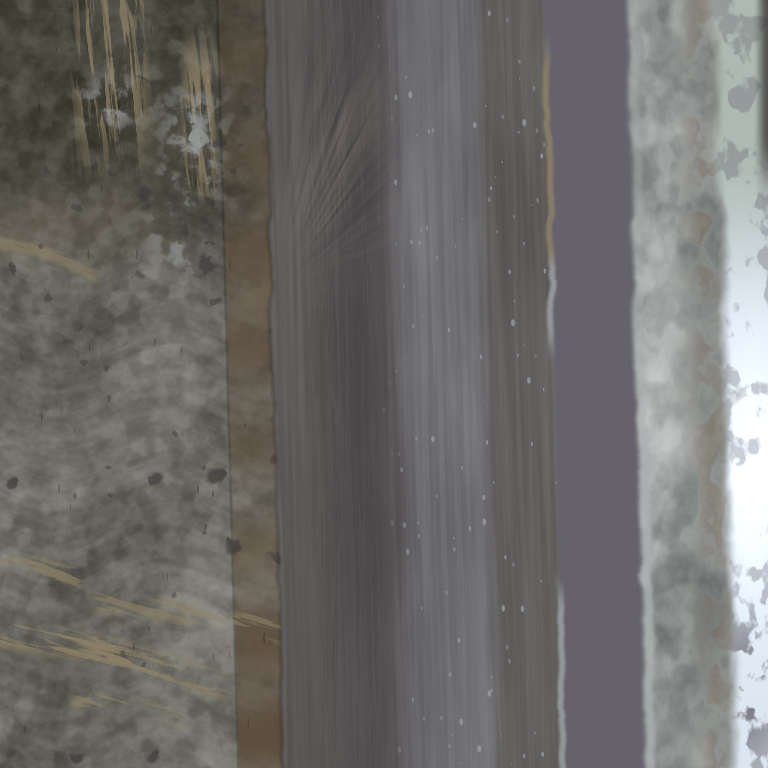
Write a three.js fragment shader that draws this texture.

```glsl
varying vec2 vUv;

const float LEAN = 0.027; // sideways drift of the uprights
const float SEAM = 0.283;
const float WALL_END = 0.343;
const float COLUMN_END = 0.709;
const float PANEL_END = 0.815;
const float PLASTER_END = 0.932;
const vec3 WALL_DARK = vec3(0.285, 0.28, 0.245);
const vec3 WALL_LIGHT = vec3(0.43, 0.425, 0.395);
const vec3 RUST = vec3(0.36, 0.3, 0.235);
const vec3 TAN = vec3(0.56, 0.51, 0.4);
const vec3 CHALK = vec3(0.62, 0.64, 0.65);
const vec3 STAIN = vec3(0.23, 0.22, 0.22);
const vec3 STEEL_EDGE = vec3(0.365, 0.35, 0.345);
const vec3 STEEL_DARK = vec3(0.325, 0.31, 0.315);
const vec3 STEEL_LIGHT = vec3(0.455, 0.455, 0.47);
const vec3 PANEL = vec3(0.395, 0.385, 0.425);
const vec3 PLASTER = vec3(0.55, 0.565, 0.555);
const vec3 GLARE = vec3(0.86, 0.9, 0.94);

vec2 hash2(vec2 p) {
  return fract(sin(vec2(dot(p, vec2(127.1, 311.7)), dot(p, vec2(269.5, 183.3)))) * 43758.5);
}

// Cellular noise with blended cell values
float cells(vec2 p) {
  vec2 base = floor(p);
  float sum = 0.0, total = 0.0;
  for (int j = -1; j <= 1; j++)
    for (int i = -1; i <= 1; i++) {
      vec2 id = base + vec2(float(i), float(j)), h = hash2(id), d = id + h - p;
      float w = exp(-7.0 * dot(d, d));
      sum += w * fract(h.x * 7.3 + h.y * 5.1);
      total += w;
    }
  return sum / total;
}

float layers(vec2 p) {
  float sum = 0.0, amp = 0.53;
  for (int i = 0; i < 4; i++) {
    sum += amp * cells(p);
    p = mat2(1.6, 1.2, -1.2, 1.6) * p + 7.3;
    amp *= 0.5;
  }
  return clamp(sum * 1.7 - 0.35, 0.0, 1.0);
}

// Round marks in a share of the cells
float flecks(vec2 p, float share, float size) {
  vec2 id = floor(p), h = hash2(id + 31.0);
  float r = size * (0.4 + 0.6 * h.y), d = length(p - id - 0.3 - 0.4 * h);
  return step(hash2(id + 5.0).x, share) * (1.0 - smoothstep(0.5 * r, r, d));
}

float band(float x, float a, float b, float soft) {
  return smoothstep(a - soft, a + soft, x) * (1.0 - smoothstep(b - soft, b + soft, x));
}

float blob(vec2 p, float x, float y, float w, float h) {
  vec2 d = (p - vec2(x, y)) / vec2(w, h);
  return exp(-dot(d, d));
}

// Arched, sloping smear
float smear(vec2 p, float x0, float x1, float y, float slope, float width) {
  float t = (p.x - x0) / (x1 - x0);
  float mid = y - slope * (p.x - x0) + 0.012 * sin(3.14 * t);
  return band(t, 0.03, 0.97, 0.06) * (1.0 - smoothstep(0.3, 1.0, abs(p.y - mid) / width));
}

vec3 wall(vec2 p, float u) {
  float cloud = layers(p * 9.0), grit = layers(p * 55.0);
  float ripple = layers(vec2(p.x * 12.0, p.y * 65.0 + 1.5 * sin(p.x * 22.0)));
  float grain = layers(vec2(p.x * 12.0, (p.y + 0.28 * p.x) * 110.0));
  float scrape = layers(vec2(p.x * 130.0 + p.y * 14.0, p.y * 9.0));
  float lit = 1.0 - smoothstep(0.58, 0.9, p.y);
  vec3 c = mix(WALL_DARK, WALL_LIGHT, lit * (0.8 + 0.2 * smoothstep(0.0, 0.3, p.y)));
  c += 0.12 * (cloud - 0.5) + 0.1 * (grit - 0.5) + 0.07 * lit * (ripple - 0.5);
  c = mix(c, RUST, 0.45 * blob(p, 0.1, 0.73, 0.2, 0.07) * cloud);
  // Seam and rusty strip
  float rusty = 0.35 + 0.35 * sin(p.y * 19.0 + 1.0) * sin(p.y * 31.0) + 0.3 * cloud;
  c = mix(c, RUST, smoothstep(SEAM - 0.001, SEAM + 0.003, u) * rusty);
  c *= 1.0 - 0.28 * band(u, SEAM - 0.001, SEAM + 0.001, 0.002);
  // Scraped paint and chalky bloom
  float high = band(p.x, 0.1, 0.19, 0.02) * smoothstep(0.74, 0.87, p.y)
    + band(p.x, 0.24, 0.28, 0.01) * band(p.y, 0.75, 0.94, 0.04);
  c = mix(c, TAN, 0.75 * high * smoothstep(0.48, 0.75, scrape));
  float bloom = blob(p, 0.145, 0.865, 0.04, 0.03) + blob(p, 0.252, 0.81, 0.035, 0.075)
    + 0.6 * blob(p, 0.23, 0.69, 0.035, 0.06);
  c = mix(c, CHALK, 0.8 * bloom * smoothstep(0.42, 0.75, grit * 0.7 + cloud * 0.3));
  // Tan smears
  float paint = smear(p, -0.03, 0.3, 0.178, 0.23, 0.026)
    + 0.7 * smear(p, 0.12, 0.3, 0.215, 0.22, 0.022) + 0.8 * smear(p, -0.03, 0.11, 0.255, 0.08, 0.018)
    + 0.8 * smear(p, 0.09, 0.24, 0.085, 0.17, 0.014) + 0.7 * smear(p, 0.3, 0.37, 0.185, 0.2, 0.022)
    + 0.7 * smear(p, -0.03, 0.13, 0.685, 0.3, 0.012);
  c = mix(c, TAN, 0.85 * min(paint, 1.0) * smoothstep(0.38, 0.6, grain));
  // Dark spots and drips
  vec2 q = p + 0.016 * (vec2(grit, cloud) - 0.5);
  float spots = flecks(q * 11.0 + 0.4, 0.4, 0.17) + 0.7 * flecks(q * 24.0, 0.18, 0.2);
  c = mix(c, STAIN, 0.65 * min(spots, 1.0));
  return c * (1.0 - 0.2 * flecks(p * vec2(48.0, 10.0), 0.25, 0.09));
}

vec3 column(vec2 p, float u) {
  float brush = layers(vec2(u * 190.0, p.y * 4.0)), haze = layers(vec2(u * 13.0, p.y * 4.0));
  vec3 c = mix(STEEL_EDGE, STEEL_DARK, smoothstep(0.36, 0.46, u));
  c = mix(c, STEEL_LIGHT, smoothstep(0.475, 0.54, u) * (0.73 + 0.3 * haze));
  c = mix(c, STEEL_EDGE, 0.8 * smoothstep(0.605, 0.635, u));
  c += 0.05 * (brush - 0.5) + 0.035 * (haze - 0.5);
  c *= 1.0 - 0.12 * band(u, 0.39, 0.48, 0.02) * smoothstep(0.55, 0.75, brush);
  // Fanned brush marks
  vec2 q = p - vec2(0.36, 0.62);
  float fan = layers(vec2(atan(q.y, q.x) * 35.0, length(q) * 7.0));
  c += vec3(0.12, 0.11, 0.085) * blob(p, 0.44, 0.81, 0.06, 0.13) * (fan - 0.3);
  // Pale flecks
  float chips = flecks(vec2(u * 48.0, p.y * 27.0), 0.11, 0.17)
    + 0.6 * flecks(vec2(u * 90.0, p.y * 55.0), 0.06, 0.24);
  return mix(c, CHALK, 0.7 * min(chips, 1.0) * smoothstep(0.47, 0.53, u));
}

vec3 plaster(vec2 p, float u) {
  float mottle = layers(p * vec2(34.0, 26.0)), cloud = layers(p * vec2(12.0, 7.0));
  vec3 c = PLASTER + 0.17 * (mottle - 0.5) + 0.13 * (cloud - 0.5);
  c = mix(c, RUST, 0.4 * band(u, 0.89, 0.93, 0.02) * smoothstep(0.35, 0.75, mottle));
  c += 0.1 * blob(p, 0.85, 0.5, 0.03, 0.18);
  // Bright edge with worn patches
  vec3 glow = mix(GLARE, vec3(0.68, 0.73, 0.7), smoothstep(0.56, 0.82, p.y));
  glow += 0.16 * blob(p, 0.98, 0.39, 0.06, 0.17);
  float worn = smoothstep(0.5, 0.75, mottle) * (0.35 + 0.5 * blob(p, 0.97, 0.1, 0.04, 0.08));
  glow = mix(glow, PANEL, worn);
  c = mix(c, glow, smoothstep(-0.008, 0.012, u - PLASTER_END + 0.018 * (cloud - 0.5)));
  return mix(c, STAIN, 0.8 * smoothstep(0.98, 1.0, p.x) * smoothstep(0.72, 0.83, p.y));
}

void main() {
  vec2 p = vUv;
  float u = p.x - LEAN * (1.0 - p.y);
  float e = u + 0.006 * (layers(vec2(3.0, p.y * 22.0)) - 0.5);
  vec3 c;
  if (u < COLUMN_END + 0.015) {
    c = mix(column(p, u), PANEL, smoothstep(-0.004, 0.004, u - COLUMN_END));
    if (u < WALL_END + 0.01) c = mix(wall(p, u), c, smoothstep(-0.002, 0.002, e - WALL_END));
    c *= 1.0 - 0.16 * band(e, WALL_END - 0.003, WALL_END + 0.002, 0.003);
  } else {
    c = mix(PANEL, plaster(p, u), smoothstep(-0.006, 0.006, e - PANEL_END));
  }
  // Pale rims beside the panel
  float worn = band(p.y, 0.55, 0.93, 0.03) + 1.0 - smoothstep(0.2, 0.26, p.y);
  vec3 rim = mix(CHALK, TAN, band(p.y, 0.66, 0.94, 0.02));
  c = mix(c, rim, 0.8 * worn * band(e, COLUMN_END - 0.005, COLUMN_END + 0.003, 0.003));
  float shine = band(e, PANEL_END + 0.002, PANEL_END + 0.013, 0.004);
  c = mix(c, CHALK + 0.05, shine * (0.75 - 0.35 * smoothstep(0.25, 0.7, p.y)));
  gl_FragColor = vec4(clamp(c, 0.0, 1.0), 1.0);
}
```
